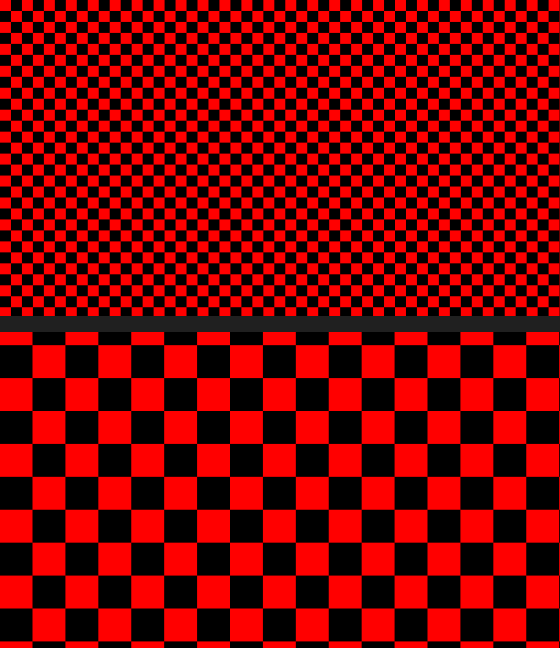
Top, the full canvas; bottom, a detail of the centre.
A Shadertoy shader for this pattern:

```glsl
// Flat red and black checkerboard, anchored to the top left corner.
// Each axis is a square wave made from a signed triangle distance;
// the product of both waves picks the colour, with edges one pixel soft.

#define CELLS_DOWN 28.8
#define EDGE_PIXELS 1.0
#define RED vec3(1.0, 0.0, 0.0)
#define BLACK vec3(0.0)

// Signed distance to the nearest cell edge: positive in even cells.
vec2 edgeDistance(vec2 p) {
    return abs(mod(p - 0.5, 2.0) - 1.0) - 0.5;
}

// Smoothed checker sign, +1 in even squares and -1 in odd ones.
float checker(vec2 p, float softness) {
    vec2 wave = clamp(2.0 * edgeDistance(p) / softness, -1.0, 1.0);
    return wave.x * wave.y;
}

void mainImage(out vec4 fragColor, in vec2 fragCoord) {
    // Cell units, counted from the top left
    float pixel = CELLS_DOWN / iResolution.y;
    vec2 cell = vec2(fragCoord.x, iResolution.y - fragCoord.y) * pixel;

    // Blend the two colours by the checker sign
    float redAmount = 0.5 + 0.5 * checker(cell, EDGE_PIXELS * pixel);
    fragColor = vec4(mix(BLACK, RED, redAmount), 1.0);
}
```
